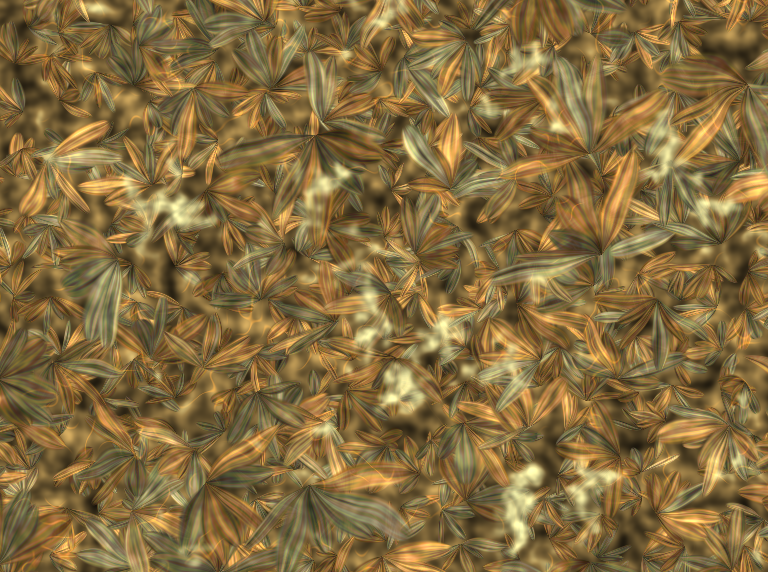
Write a Shadertoy shader that draws this texture.

```glsl
vec3 hash3(vec3 p) {
    p = fract(p * vec3(.1031, .1030, .0973));
    p += dot(p, p.yxz + 33.33);
    return fract((p.xxy + p.yxx) * p.zyx);
}

float cornerSlope(vec2 corner, vec2 offset) {
    float a = 6.2832 * hash3(vec3(corner, 7.0)).x;
    return dot(vec2(cos(a), sin(a)), offset);
}

float gradientNoise(vec2 p) {
    vec2 i = floor(p), f = fract(p);
    vec2 u = f * f * f * (f * (f * 6.0 - 15.0) + 10.0);
    vec2 e = vec2(1, 0);
    return 1.4 * mix(
        mix(cornerSlope(i, f), cornerSlope(i + e, f - e), u.x),
        mix(cornerSlope(i + e.yx, f - e.yx), cornerSlope(i + 1.0, f - 1.0), u.x), u.y);
}

// Olive-grey to amber crystal tints
vec3 crystalColour(float warmth, float light) {
    vec3 cool = mix(vec3(.34, .31, .20), vec3(.67, .64, .45), light);
    vec3 warm = mix(vec3(.40, .29, .14), vec3(.90, .66, .35), light);
    return mix(cool, warm, smoothstep(.25, .65, warmth));
}

// One layer of petal-like blades fanning out from jittered nuclei
vec3 paintFans(vec3 colour, vec2 p, float scale, float density, float glow) {
    p *= scale;
    vec2 home = floor(p);
    for (int j = -1; j <= 1; j++)
    for (int i = -1; i <= 1; i++) {
        vec2 cell = home + vec2(i, j);
        vec3 fan = hash3(vec3(cell, scale));
        if (fan.z > density) continue;
        vec2 d = p - cell - .2 - .6 * fan.xy;
        float heading = 6.2832 * fract(fan.x * 17.0 + fan.y * 5.0);
        float fanLight = fract(fan.y * 23.0);

        for (int k = 0; k < 6; k++) {
            vec3 h = hash3(vec3(cell + 41.0, scale + float(k) * 3.7));
            float a = heading + (float(k) - 2.5) * .48 + (h.x - .5) * .5;
            vec2 axis = vec2(cos(a), sin(a));
            float along = dot(d, axis) / mix(.55, 1.15, h.y);
            if (along <= 0.0 || along >= 1.0) continue;

            float petal = 2.6 * along * sqrt(1.0 - along);
            float lens = 4.0 * along * (1.0 - along);
            float width = mix(.09, .21, h.z) * mix(petal, lens, h.x);
            float across = dot(d, vec2(-axis.y, axis.x)) / max(width, .004);
            if (abs(across) >= 1.0) continue;

            // Lengthwise streaks with faint interference colours
            vec2 grain = vec2(across * 2.2, along * 1.6) + h.xy * 50.0;
            float streak = gradientNoise(grain) + .5 * gradientNoise(grain * vec2(2.3, 1.2));
            float light = pow(mix(h.y, fanLight, .45), 2.0) * glow;
            light *= .75 + .5 * sin(3.1416 * along);
            vec3 blade = crystalColour(fract(h.z * 13.0 + fan.x * .6), light);
            blade *= 1.0 + .55 * streak;
            blade += .035 * cos(6.2832 * (streak * 1.3 + h.x + vec3(0, .33, .67)));

            // Dark rims and roots, with a thin amber fringe on one side
            float edge = abs(across);
            blade *= mix(1.0, .72, smoothstep(.55, 1.0, edge));
            blade *= mix(.72, 1.0, smoothstep(0.0, .3, along));
            float fringe = smoothstep(.5, .75, across) * smoothstep(1.0, .8, across);
            blade += vec3(.16, .07, -.03) * fringe * h.y;

            float cover = smoothstep(1.0, .62, edge) * smoothstep(1.0, .9, along);
            colour = mix(colour, blade, .88 * cover);
        }
    }
    return colour;
}

void mainImage(out vec4 fragColor, in vec2 fragCoord) {
    vec2 p = fragCoord / iResolution.y + 3.0;
    vec2 bend = vec2(gradientNoise(p * 13.0), gradientNoise(p * 13.0 + 40.0));
    vec2 q = p + .008 * bend;
    float broad = gradientNoise(p * 4.0);
    float medium = gradientNoise(q * 15.0);
    float fine = gradientNoise(q * 38.0);
    float speck = gradientNoise(q * 75.0);

    // Granular brown ground under three sizes of fans
    vec3 colour = vec3(.42, .34, .19) * (1.0 + .5 * medium + .5 * fine);
    colour = paintFans(colour, q, 14.0, .95, .9);
    colour = paintFans(colour, q + 5.3, 8.5, .68, 1.05);
    colour = paintFans(colour, q + 9.1, 5.5, .24, 1.3);

    // Fine mottling and amber sparks along thin ridges
    colour *= 1.04 + .16 * medium + .2 * fine + .1 * speck;
    float ridge = smoothstep(.09, 0.0, abs(gradientNoise(q * 24.0 + 11.0)));
    colour += vec3(.20, .10, 0) * ridge * smoothstep(.1, .5, medium);

    // Pale, crumbly clusters in broken chains
    float cluster = broad + .65 * medium + .4 * fine;
    vec3 pale = vec3(.78, .76, .53) * (1.0 + .25 * fine + .28 * speck);
    colour = mix(colour, pale, .85 * smoothstep(.38, .88, cluster));
    colour += vec3(.16, .17, .13) * smoothstep(.75, 1.1, cluster);

    fragColor = vec4(clamp(colour, 0.0, 1.0), 1.0);
}
```
